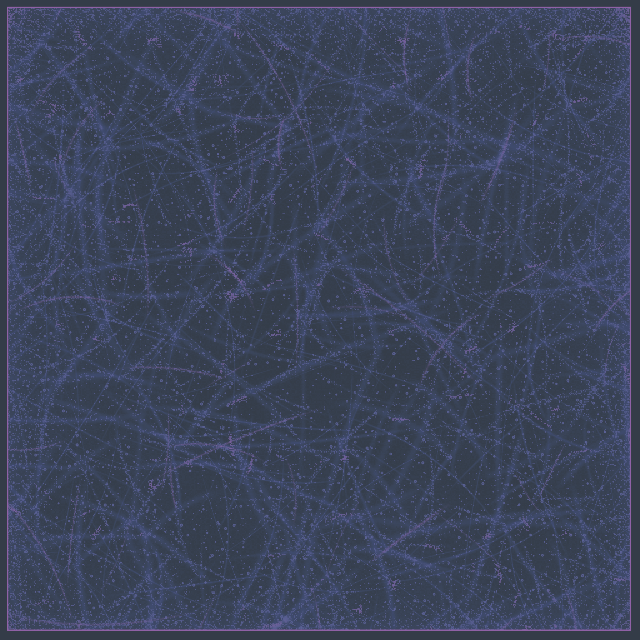
Reproduce this texture procedurally as a Shadertoy shader.

```glsl
// A framed dark slate field crossed by many fine, curved, tangled fibres.
// Layers of jittered bent strands add up to a density; the density drives
// a blue-violet palette and a fine stipple, with flecks and purple clumps.

const float PI = 3.14159265;
const vec3 SLATE  = vec3(0.205, 0.237, 0.284);
const vec3 HAZE   = vec3(0.230, 0.272, 0.360);
const vec3 INDIGO = vec3(0.245, 0.290, 0.425);
const vec3 BLUE   = vec3(0.345, 0.370, 0.570);
const vec3 PURPLE = vec3(0.510, 0.385, 0.640);
const vec3 BORDER = vec3(0.560, 0.380, 0.650);

float hash(vec2 p) {
    return fract(sin(dot(p, vec2(127.1, 311.7))) * 43758.5453);
}

vec2 hash2(vec2 p) {
    return vec2(hash(p), hash(p + 41.3));
}

mat2 rotation(float angle) {
    float c = cos(angle), s = sin(angle);
    return mat2(c, -s, s, c);
}

float valueNoise(vec2 p) {
    vec2 i = floor(p), f = fract(p);
    f = f * f * (3.0 - 2.0 * f);
    float low = mix(hash(i), hash(i + vec2(1, 0)), f.x);
    float high = mix(hash(i + vec2(0, 1)), hash(i + vec2(1, 1)), f.x);
    return mix(low, high, f.y);
}

// One tapered, bent strand per grid cell, in a random direction
float strands(vec2 p, float size, float width, float keep, float seed) {
    vec2 g = rotation(seed) * p / size + seed * 0.37;
    vec2 cell = floor(g);
    float sum = 0.0;
    for (int j = -1; j <= 1; j++)
    for (int i = -1; i <= 1; i++) {
        vec2 id = cell + vec2(i, j);
        vec2 key = id + seed * 17.3;
        if (hash(key + 5.1) > keep) continue;
        vec2 q = rotation(PI * hash(key + 1.7)) * (g - id - hash2(key));
        float reach = mix(0.45, 0.95, hash(key + 2.3));
        float t = q.x / reach;
        if (abs(t) > 1.0) continue;
        float bend = 0.5 * (hash(key + 3.9) - 0.5);
        float across = q.y - bend * reach * (t * t - 0.3);
        float w = width / size * mix(0.5, 1.5, hash(key + 7.7));
        float taper = 1.0 - smoothstep(0.4, 1.0, abs(t));
        sum += taper * exp(-across * across / (w * w)) * mix(0.4, 1.0, hash(key + 9.1));
    }
    return sum;
}

// Ragged soft clumps, one candidate per grid cell
float clumps(vec2 p, float size, float radius, float keep) {
    vec2 warp = vec2(valueNoise(p * 110.0), valueNoise(p * 110.0 + 31.0)) - 0.5;
    vec2 g = (p + 0.016 * warp) / size;
    vec2 id = floor(g);
    vec2 d = (g - id - mix(vec2(0.25), vec2(0.75), hash2(id + 8.0))) * size;
    d = rotation(PI * hash(id + 1.0)) * d * vec2(1.0, 1.5);
    float r = radius * mix(0.4, 1.2, hash(id + 3.0));
    return step(hash(id + 6.0), keep) * exp(-dot(d, d) / (r * r));
}

// Small scattered discs, the larger ones with softly hollow centres
float flecks(vec2 p, float size, float keep, float seed) {
    vec2 g = rotation(seed) * p / size;
    vec2 id = floor(g);
    vec2 centre = mix(vec2(0.16), vec2(0.84), hash2(id + seed));
    float d = length(g - id - centre) * size;
    float r = mix(0.0007, 0.0024, hash(id + seed + 4.0));
    float disc = 1.0 - smoothstep(r - 0.0006, r + 0.0006, d);
    float hollow = step(0.0019, r) * (1.0 - smoothstep(0.0004, 0.0014, d));
    return step(hash(id + seed + 9.0), keep) * disc * (1.0 - 0.5 * hollow);
}

vec3 palette(float d) {
    vec3 col = mix(SLATE, HAZE, smoothstep(0.0, 0.38, d));
    col = mix(col, INDIGO, smoothstep(0.34, 0.65, d));
    return mix(col, BLUE, smoothstep(0.65, 1.2, d));
}

void mainImage(out vec4 fragColor, in vec2 fragCoord) {
    vec2 p = fragCoord / iResolution.xy;

    // Frame, with haze gathering along its sides and corners
    vec2 inset = 0.4866 - abs(p - vec2(0.4985, 0.5018));
    float edge = min(inset.x, inset.y);
    float rim = exp(-max(edge, 0.0) / 0.018) + 0.5 * exp(-max(edge, 0.0) / 0.10);
    float corner = exp(-max(inset.x + inset.y, 0.0) / 0.035);
    corner *= mix(0.5, 1.0, smoothstep(0.3, 0.9, p.y));

    // Narrow veils, thin fibres and dotted strands
    float veil = 0.0, fibre = 0.0, dotted = 0.0;
    for (int k = 0; k < 9; k++) {
        float seed = float(k) + 1.0;
        veil += strands(p, 0.20, 0.0038, 1.0, seed);
        fibre += strands(p, 0.21, 0.0010, 1.0, seed + 20.0);
        if (k < 4) dotted += strands(p, 0.13, 0.0021, 0.85, seed + 60.0);
    }

    // Bright strands, their halos, short hooks and clumps
    float bright = strands(p, 0.18, 0.0011, 0.55, 41.0) + strands(p, 0.10, 0.0012, 0.30, 42.0);
    float halo = strands(p, 0.18, 0.0030, 0.55, 41.0) + strands(p, 0.10, 0.0035, 0.30, 42.0);
    float knots = strands(p, 0.034, 0.0024, 0.09, 43.0) + clumps(p, 0.065, 0.0080, 0.22);

    // Density and stipple
    vec2 grainCell = p * 512.0;
    vec2 grainId = floor(grainCell);
    float grain = hash(grainId);
    float grainDot = 1.0 - smoothstep(0.45, 0.75, length(fract(grainCell) - 0.5));
    float patches = valueNoise(p * 9.0) * 0.6 + valueNoise(p * 23.0) * 0.4;
    float density = 0.05 + 0.13 * patches + 0.37 * veil + 0.46 * fibre
                  + 0.16 * dotted + 0.12 * halo + 0.20 * rim + 0.10 * (grain - 0.5);
    float chance = 0.012 + 0.13 * veil + 0.18 * fibre + 0.42 * dotted + 0.40 * halo
                 + 0.50 * knots + 0.16 * rim + 0.35 * corner;
    float speck = grainDot * step(hash(grainId + 77.0), min(chance, 0.75));

    // Colour
    vec3 col = palette(density);
    col = mix(col, BLUE, speck * mix(0.35, 1.0, grain));
    float fleck = max(flecks(p, 0.017, 0.30, 0.6), flecks(p, 0.021, 0.38, 2.1));
    col = mix(col, BLUE * 1.05, 0.85 * fleck);
    float violet = 0.70 * bright * mix(0.3, 1.0, grain) + speck * (0.6 * knots + 0.6 * corner);
    col = mix(col, PURPLE, clamp(violet, 0.0, 0.9));

    col = mix(SLATE, col, smoothstep(-0.0008, 0.0008, edge));
    col = mix(col, BORDER, 1.0 - smoothstep(0.0006, 0.0017, abs(edge)));
    fragColor = vec4(col, 1.0);
}
```
